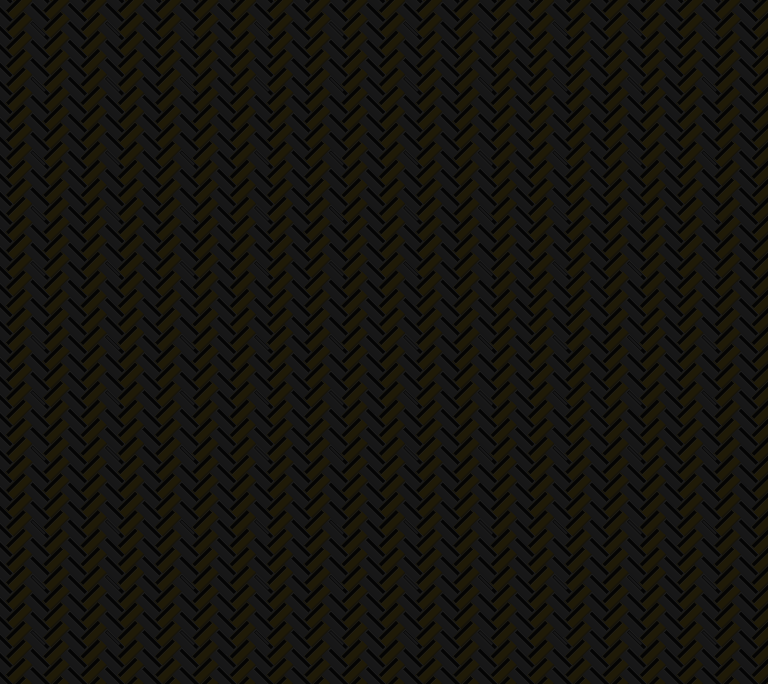
Give the GLSL for this pattern, as a Shadertoy shader.

```glsl
// Dark herringbone of grey and olive planks, each with an outlined black slot.

const vec2 GRID = vec2(41.2, 37.07);        // columns across, rows down
const vec3 GREY = vec3(0.092, 0.092, 0.094);
const vec3 OLIVE = vec3(0.122, 0.100, 0.028);
const vec3 OLIVE_EDGE = vec3(0.090, 0.080, 0.040);
const vec3 BLACK = vec3(0.014);
const vec3 RIM = vec3(0.125, 0.125, 0.120);
const vec2 PLANK_HALF = vec2(1.0, 0.5);
const vec2 SLOT_HALF = vec2(0.91, 0.125);
const float SLOT_HEIGHT = 0.30;

float boxDistance(vec2 p, vec2 halfSize) {
    vec2 q = abs(p) - halfSize;
    return length(max(q, 0.0)) + min(max(q.x, q.y), 0.0);
}

float coverage(float distance, float pixel) {
    return clamp(0.5 - distance / pixel, 0.0, 1.0);
}

// Plank coordinates: x along its length, y across it; the row goes to z.
vec3 plankSpace(vec2 p, float slope) {
    float across = p.y - slope * p.x;
    float row = floor(across + 0.5);
    return vec3(p.x + slope * (p.y - row), across - row, row);
}

vec3 plankBase(vec2 p, bool isOlive, float pixel) {
    if (!isOlive) return GREY * (1.0 + 0.12 * p.y);
    float band = coverage(abs(p.y + 0.10) - 0.29, max(pixel, 0.08));
    return mix(OLIVE_EDGE, OLIVE, band);
}

// A filled slot keeps only its outline and a short black end.
vec3 addSlot(vec3 base, vec2 p, bool isFilled, float pixel) {
    vec2 q = p - vec2(0.0, SLOT_HEIGHT);
    float slot = boxDistance(q, SLOT_HALF);
    float rim = coverage(abs(slot - 0.045) - 0.018, pixel);
    vec3 color = mix(base, RIM, 0.75 * rim);
    if (!isFilled) return mix(color, BLACK, coverage(slot, pixel));

    float outline = coverage(abs(slot + 0.025) - 0.025, pixel);
    float stub = boxDistance(q - vec2(0.70, 0.0), vec2(0.18, SLOT_HALF.y));
    return mix(color, BLACK, max(0.8 * outline, coverage(stub, pixel)));
}

void mainImage(out vec4 fragColor, in vec2 fragCoord) {
    vec2 p = fragCoord / iResolution.xy * GRID - vec2(0.0, GRID.y);
    float pixel = 1.41 * GRID.x / iResolution.x;
    vec3 total = vec3(0.0);
    float weight = 0.0;

    // Falling grey columns, then rising olive columns half a row higher.
    for (int kind = 0; kind < 2; kind++) {
        float shift = float(kind);
        float pair = floor((p.x - shift) * 0.5 + 0.5);
        vec2 center = vec2(2.0 * pair + shift, -0.82 + 0.5 * shift);
        vec3 plank = plankSpace(p - center, 2.0 * shift - 1.0);

        // Filled slots: every second grey column, three rows in ten.
        bool isFilled = kind == 0 && mod(pair, 2.0) > 0.5
            && mod(8.0 - 3.0 * plank.z, 10.0) < 2.5;
        vec3 color = plankBase(plank.xy, kind == 1, pixel);
        color = addSlot(color, plank.xy, isFilled, pixel);

        float cover = coverage(boxDistance(plank.xy, PLANK_HALF), pixel);
        total += color * cover;
        weight += cover;
    }
    fragColor = vec4(total / max(weight, 0.001), 1.0);
}
```
